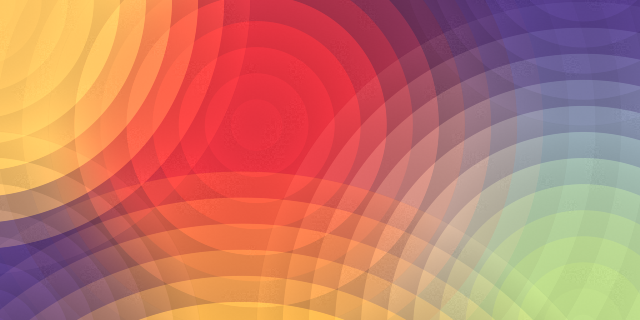
A Shadertoy shader for this background:

```glsl
// Overlapping translucent ring fans in red, amber, green and violet.

// Lengths are in canvas heights; each fan is (centre x, centre y, outer radius).
const float RING_STEP = 0.0815;
const vec3 SUN_FAN    = vec3(-0.078, 1.000, 0.860);
const vec3 RED_FAN    = vec3( 0.802, 0.609, 0.651);
const vec3 AMBER_FAN  = vec3( 0.755,-0.893, 1.357);
const vec3 GREEN_FAN  = vec3( 1.823,-0.026, 1.021);
const vec3 SLATE_FAN  = vec3( 1.823, 1.180, 0.573);
const vec3 VIOLET_FAN = vec3(-0.050,-0.090, 0.680);

const vec3 VIOLET = vec3(0.33, 0.23, 0.54);
const vec3 PLUM   = vec3(0.38, 0.19, 0.35);
const vec3 SLATE  = vec3(0.37, 0.30, 0.59);
const vec3 RED    = vec3(0.91, 0.20, 0.25);
const vec3 CORAL  = vec3(1.00, 0.28, 0.26);
const vec3 SUN    = vec3(1.00, 0.78, 0.39);
const vec3 ORANGE = vec3(1.00, 0.42, 0.24);
const vec3 AMBER  = vec3(1.00, 0.73, 0.31);
const vec3 PEACH  = vec3(0.90, 0.66, 0.56);
const vec3 MIST   = vec3(0.60, 0.71, 0.72);
const vec3 GREEN  = vec3(0.74, 0.86, 0.54);

const float SHEEN = 0.08;
const float GRAIN = 0.025;
const float GRAIN_CELLS = 256.0;

float hash(vec2 p) {
    return fract(sin(dot(p, vec2(127.1, 311.7))) * 43758.5453);
}

float noise(vec2 p) {
    vec2 i = floor(p), f = fract(p);
    f = f * f * (3.0 - 2.0 * f);
    return mix(mix(hash(i), hash(i + vec2(1, 0)), f.x),
               mix(hash(i + vec2(0, 1)), hash(i + vec2(1, 1)), f.x), f.y);
}

// Continuous depth inside a fan, in rings; negative outside.
float depth(vec2 p, vec3 fan) {
    return (fan.z - length(p - fan.xy)) / RING_STEP;
}

// Stepped depth: 1 in the outermost ring, rising inward, below 1 outside.
float ringDepth(vec2 p, vec3 fan) {
    float t = depth(p, fan);
    float edge = floor(t + 0.5);
    float w = 0.6 / (iResolution.y * RING_STEP);
    return edge + smoothstep(-w, w, t - edge);
}

// Slight gradient across each ring, brightest at its rim, fading in the core.
float ringSheen(vec2 p, vec3 fan) {
    float t = depth(p, fan);
    float band = smoothstep(-0.05, 0.05, t) * (1.0 - 0.8 * smoothstep(5.0, 9.0, t));
    return (ringDepth(p, fan) - t - 0.5) * band;
}

void mainImage(out vec4 fragColor, in vec2 fragCoord) {
    vec2 p = fragCoord / iResolution.y;

    float redRaw = ringDepth(p, RED_FAN);
    float sun    = max(ringDepth(p, SUN_FAN), 0.0);
    float amber  = max(ringDepth(p, AMBER_FAN), 0.0);
    float green  = max(ringDepth(p, GREEN_FAN), 0.0);
    float slate  = max(ringDepth(p, SLATE_FAN), 0.0);
    float violet = max(ringDepth(p, VIOLET_FAN), 0.0);

    // Red core over plum and violet
    vec3 color = mix(VIOLET, PLUM, smoothstep(-3.2, 1.5, redRaw));
    color = mix(color, RED, smoothstep(0.0, 5.6, redRaw));
    float nearRed = smoothstep(-0.5, 3.5, depth(p, RED_FAN) + 0.5);

    // Green fan, warmed where it crosses the red one
    float warm = smoothstep(-3.5, 2.5, redRaw);
    vec3 greenTint = mix(MIST, GREEN, smoothstep(5.0, 11.5, green));
    greenTint = mix(greenTint, PEACH, warm);
    float greenAlpha = smoothstep(0.0, 8.0, green + 0.6 * warm * warm);
    color = mix(color, greenTint, min(green, 1.0) * greenAlpha);
    color = mix(color, SLATE, 0.035 * slate);

    // Amber fan from below, then the violet corner
    float amberStep = min(amber / 6.0, 1.0);
    vec3 amberTint = mix(ORANGE, AMBER, mix(1.0, amberStep, nearRed));
    float amberAlpha = mix(amberStep * amberStep, 1.0 - pow(0.7, amber), nearRed);
    color = mix(color, amberTint, amberAlpha);
    color = mix(color, VIOLET, 0.075 * violet * (1.0 - 0.7 * nearRed));

    // Sun fan, turning coral beside the red core
    float coral = nearRed * (1.0 - smoothstep(1.0, 7.0, sun));
    vec3 sunTint = mix(SUN, CORAL, coral);
    float sunAlpha = min(sun, 1.0) * smoothstep(0.7, 4.8, sun + nearRed);
    color = mix(color, sunTint, sunAlpha);

    // Sheen within the rings and faint crossing arcs
    float sheen = 0.8 * ringSheen(p, RED_FAN) + ringSheen(p, AMBER_FAN)
                + ringSheen(p, GREEN_FAN) + ringSheen(p, SUN_FAN)
                + ringSheen(p, SLATE_FAN) + 1.3 * ringSheen(p, VIOLET_FAN);
    color *= 1.0 + SHEEN * sheen;
    float outside = 1.0 - smoothstep(3.0, 6.0, redRaw);
    color *= 1.0 + 0.015 * outside * cos(3.14159 * redRaw);

    // Sparse patches of paper grain
    float patches = smoothstep(0.65, 0.85, noise(p * 14.0));
    float speck = hash(floor(p * GRAIN_CELLS)) - 0.5;
    color += GRAIN * speck * (0.2 + patches);

    fragColor = vec4(clamp(color, 0.0, 1.0), 1.0);
}
```
